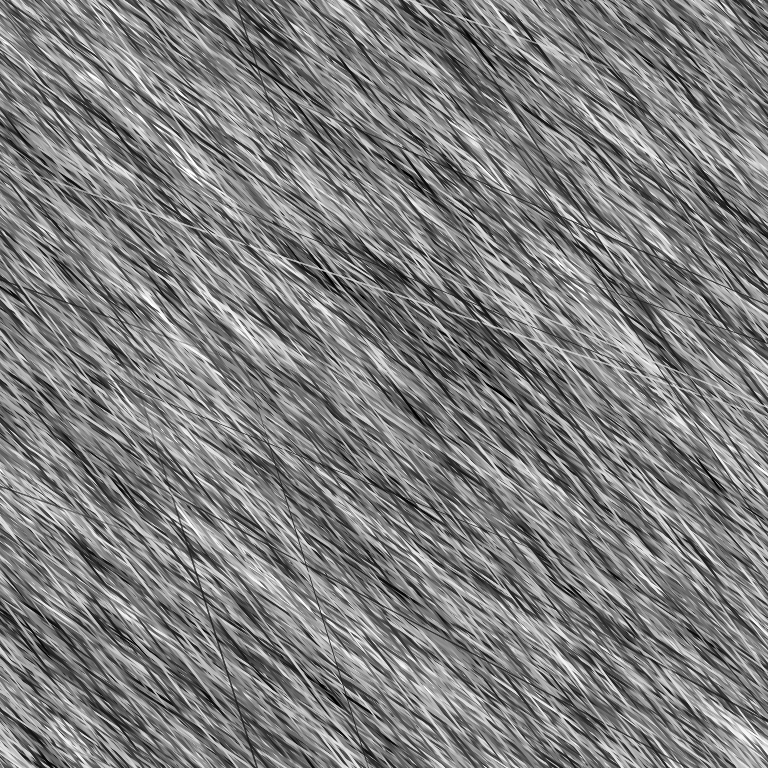
This texture is drawn by a WebGL 2 fragment shader. Its source:

```glsl
#version 300 es
precision highp float;

uniform vec2 u_resolution;
out vec4 outColor;

#define GRAIN_ANGLE -0.73
#define GRAIN_SPREAD 0.38
#define GRAIN_LAYERS 40
#define GRAIN_CELL vec2(0.12, 0.008)
#define GRAIN_HALF_WIDTH 0.0012
#define GRAIN_CONTRAST 0.8
#define BAND_LAYERS 10
#define BAND_CONTRAST 0.24
#define SCRATCH_LAYERS 14
#define SCRATCH_SPREAD 0.6
#define SCRATCH_CELL vec2(1.6, 0.13)
#define SCRATCH_HALF_WIDTH 0.0008

vec4 hash4(vec3 p) {
    vec4 q = fract(p.xyzx * vec4(0.1031, 0.1030, 0.0973, 0.1099));
    q += dot(q, q.wzxy + 33.33);
    return fract((q.xxyz + q.yzzw) * q.zywx);
}

// One tapered stroke per cell of a rotated, staggered grid.
// Returns coverage in x and a random shade in y.
vec2 stroke(vec2 p, float angle, float seed, vec2 cell, float halfWidth, float soft) {
    float c = cos(angle), s = sin(angle);
    vec2 q = vec2(c * p.x + s * p.y, c * p.y - s * p.x) / cell;
    q.y += seed * 0.37;
    float row = floor(q.y);
    q.x += 9.0 * hash4(vec3(row, seed, 7.0)).x;

    vec4 rnd = hash4(vec3(floor(q.x), row, seed));
    vec2 d = fract(q) - 0.5;
    float axis = (rnd.x - 0.5) * 0.3 + (rnd.y - 0.5) * 0.4 * d.x;
    float across = abs(d.y - axis) * cell.y;
    float reach = mix(0.25, 0.5, rnd.z);
    float taper = 1.0 - smoothstep(0.4 * reach, reach, abs(d.x));
    float width = halfWidth * mix(0.6, 1.4, rnd.z);
    float edge = 1.0 - smoothstep(width - soft, width + soft, across);
    return vec2(edge * taper, rnd.w);
}

void main() {
    vec2 p = gl_FragCoord.xy / u_resolution.y;
    float soft = 0.5 / u_resolution.y;

    // Broad soft bands of lighter and darker tone
    float band = 0.0;
    for (int i = 0; i < BAND_LAYERS; i++) {
        float seed = float(i) + 101.0;
        float turn = hash4(vec3(seed, 3.0, 11.0)).x - 0.5;
        vec2 b = stroke(p, GRAIN_ANGLE + 0.3 * turn, seed, vec2(0.5, 0.09), 0.008, 0.012);
        band += b.x * (b.y - 0.5) * BAND_CONTRAST;
    }

    // Dense fine strokes painted over each other
    float tone = 0.5;
    for (int i = 0; i < GRAIN_LAYERS; i++) {
        float seed = float(i) + 1.0;
        vec4 rnd = hash4(vec3(seed, 5.0, 17.0));
        float angle = GRAIN_ANGLE + GRAIN_SPREAD * (rnd.x + rnd.y - 1.0);
        vec2 g = stroke(p, angle, seed, GRAIN_CELL, GRAIN_HALF_WIDTH, soft);
        tone = mix(tone, 0.5 + GRAIN_CONTRAST * (g.y - 0.5), g.x);
    }
    tone += band;

    // Sparse long scratches, dark and bright, at wider angles
    for (int i = 0; i < SCRATCH_LAYERS; i++) {
        float seed = float(i) + 201.0;
        float turn = 2.0 * hash4(vec3(seed, 9.0, 23.0)).x - 1.0;
        vec2 s = stroke(p, GRAIN_ANGLE + SCRATCH_SPREAD * turn, seed,
                        SCRATCH_CELL, SCRATCH_HALF_WIDTH, soft);
        float dark = 1.0 - step(0.14, s.y);
        float bright = step(0.88, s.y);
        tone = mix(tone, 0.1, 0.8 * s.x * dark);
        tone = mix(tone, 0.88, 0.75 * s.x * bright);
    }

    outColor = vec4(vec3(clamp(tone, 0.0, 1.0)), 1.0);
}
```
